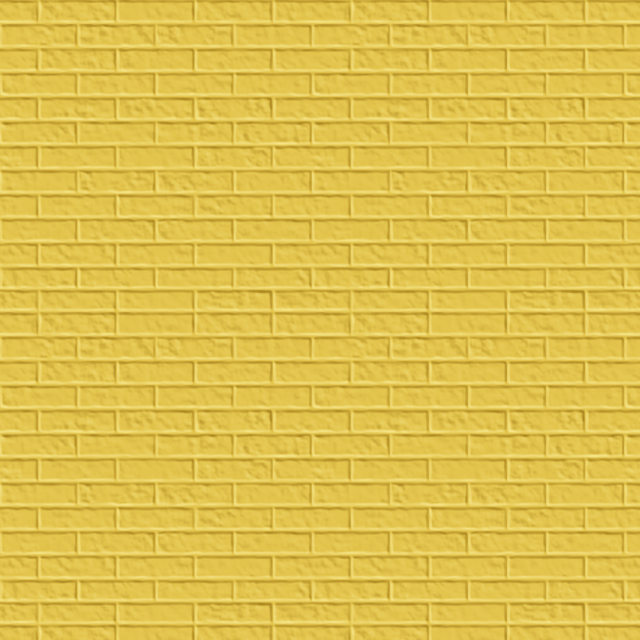
Write a three.js fragment shader that draws this texture.

```glsl
// Yellow painted brick wall in running bond, embossed by light from the lower left.
varying vec2 vUv;

#define TILES 2.048                  // wall tiles across the canvas
#define COLUMNS 4.0                  // bricks across one tile
#define TALL_ROWS 11.0               // rows of full height in a tile
#define TALL_HEIGHT 0.07787          // full row height, in tiles
#define GROOVE vec2(0.0045, 0.0064)  // half width of the mortar joints
#define BEVEL 0.0062                 // softness of the brick edges
#define JOINT_DEPTH 0.9              // depth of the mortar joints
#define BUMPS 50.0                   // surface bumps across one tile
#define ROUGHNESS 1.05               // height of the surface bumps
#define BASE vec3(0.89, 0.77, 0.30)
#define LIGHT vec3(0.95, 0.88, 0.51)
#define SHADE vec3(0.70, 0.56, 0.15)

float hash(vec2 p) {
  return fract(sin(dot(p, vec2(12.9898, 78.233))) * 43758.55);
}

// Value noise that repeats with the tile
float noise(vec2 p, float cells) {
  vec2 cell = floor(p * cells);
  vec2 f = fract(p * cells);
  f = f * f * (3.0 - 2.0 * f);
  vec2 a = mod(cell, cells);
  vec2 b = mod(cell + 1.0, cells);
  return mix(mix(hash(a), hash(vec2(b.x, a.y)), f.x),
             mix(hash(vec2(a.x, b.y)), hash(b), f.x), f.y);
}

// Wall relief in tile units, y running down
float wallHeight(vec2 p) {
  // Row: full rows first, then two lower ones that close the tile
  float y = fract(p.y);
  float tallEnd = TALL_ROWS * TALL_HEIGHT;
  float shortHeight = 0.5 * (1.0 - tallEnd);
  bool isTall = y < tallEnd;
  float rowHeight = isTall ? TALL_HEIGHT : shortHeight;
  float row = isTall ? y / TALL_HEIGHT : TALL_ROWS + (y - tallEnd) / shortHeight;

  // Brick: every other row is shifted by half a brick
  float column = p.x * COLUMNS + 0.5 * (1.0 - mod(floor(row), 2.0));
  vec2 brickId = vec2(mod(floor(column), COLUMNS), floor(row));
  vec2 local = fract(vec2(column, row));
  vec2 edge = min(local, 1.0 - local) * vec2(1.0 / COLUMNS, rowHeight) - GROOVE;

  // Uneven edges, joints partly filled with paint
  edge += 0.0035 * (noise(p + 0.37, 40.0) - 0.5);
  float inside = min(edge.x, edge.y);
  float brick = smoothstep(-BEVEL, BEVEL, edge.x) * smoothstep(-BEVEL, BEVEL, edge.y);
  float depth = JOINT_DEPTH * mix(0.65, 1.15, noise(p + 0.83, 22.0));

  // Bumps, in patches that differ from brick to brick
  float patches = smoothstep(0.15, 0.7, noise(p + 0.61, 17.0));
  float rough = mix(0.35, 1.0, patches) * mix(0.5, 1.0, hash(brickId + 7.3));
  float bumps = noise(p, BUMPS) + 0.3 * noise(p + 0.19, 2.0 * BUMPS) - 0.65;
  float face = smoothstep(-0.004, 0.009, inside);
  return depth * (brick - 1.0) + ROUGHNESS * rough * bumps * face;
}

void main() {
  vec2 p = vec2(vUv.x, 1.0 - vUv.y) * TILES + vec2(0.002, 0.0022);

  // Slope along the light gives lit and shaded flanks
  vec2 towards = 0.0026 * vec2(0.85, -1.0);
  float relief = (wallHeight(p + towards) - wallHeight(p - towards)) / 0.65;

  vec3 color = mix(BASE, LIGHT, clamp(relief, 0.0, 1.1));
  color = mix(color, SHADE, clamp(-relief, 0.0, 1.1));
  gl_FragColor = vec4(color, 1.0);
}
```
